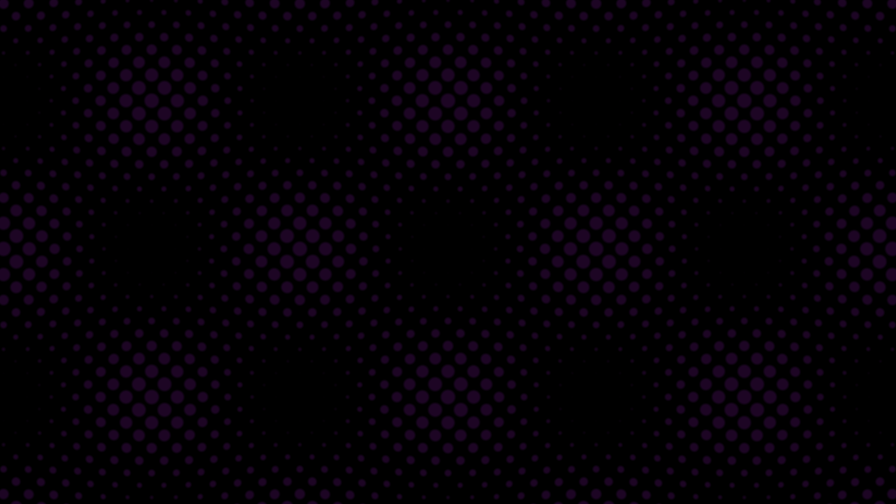
This pattern is drawn by a WebGL 2 fragment shader. Its source:

```glsl
#version 300 es
precision highp float;
// Staggered purple halftone dots that swell into round clusters on black.

#define CLUSTER_PERIOD 0.3307   // lengths are fractions of the canvas width
#define DOTS_PER_PERIOD 24.0    // dot rows in one cluster period
#define DOT_RADIUS 0.0076       // largest dot, at a cluster centre
#define EDGE_SOFTNESS 0.0018
#define LATTICE_PULL 0.0022     // dots drift towards the dark gaps
#define CENTRE_LIFT 0.0035      // raises the central gap above mid-height
#define DOT_COLOUR vec3(0.112, 0.020, 0.143)

uniform vec2 u_resolution;
out vec4 fragColour;

const float TAU = 6.2831853;

// Swell of the dots: 1 at cluster centres, 0 in the gaps between them.
float swell(vec2 p) {
    vec2 wave = cos(p * TAU / CLUSTER_PERIOD);
    return 0.5 - 0.5 * wave.x * wave.y;
}

// Stretches the lattice inside clusters and squeezes it in the gaps.
vec2 warpLattice(vec2 p) {
    vec2 angle = p * TAU / CLUSTER_PERIOD;
    return p + LATTICE_PULL * sin(angle) * cos(angle.yx);
}

// Offset from the nearest dot of a staggered (quincunx) lattice.
vec2 nearestDotOffset(vec2 p, float pitch) {
    vec2 diagonal = 0.5 * vec2(p.x + p.y, p.x - p.y) / pitch;
    vec2 cell = fract(diagonal + 0.5) - 0.5;
    return pitch * vec2(cell.x + cell.y, cell.x - cell.y);
}

void main() {
    vec2 p = (gl_FragCoord.xy - 0.5 * u_resolution) / u_resolution.x;
    p.y -= CENTRE_LIFT;

    // Each dot takes its size from the swell at its own centre.
    float pitch = CLUSTER_PERIOD / DOTS_PER_PERIOD;
    vec2 offset = nearestDotOffset(warpLattice(p), pitch);
    float size = swell(p - offset);
    float radius = DOT_RADIUS * size;

    // Soft edge, never narrower than a pixel; the smallest dots fade out.
    float edge = max(EDGE_SOFTNESS, 0.75 / u_resolution.x);
    float cover = 1.0 - smoothstep(radius - edge, radius + edge, length(offset));
    cover *= smoothstep(0.0, 0.35, size);

    fragColour = vec4(DOT_COLOUR * cover, 1.0);
}
```
